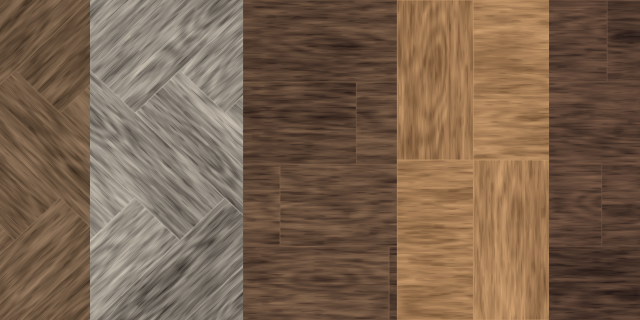
Give the GLSL for this texture, as a Shadertoy shader.

```glsl
#define RINGS 17.0
#define RING_DEPTH 0.13
#define FIBRE_DEPTH 0.85
#define TONE_SPREAD 0.28
#define SEAM_WIDTH 0.0007
#define SEAM_STRENGTH 0.42
#define ROW_HEIGHT 0.2565
#define HERRING_STEP vec2(0.1406, 0.1328)
#define BASKET_SIZE vec2(0.2396, 0.5)
#define BASKET_SPLIT 0.67

// One plank: position along and across the grain, knot place, seed, seam distance
struct Plank { vec2 pos; vec2 knot; float seed; float gap; };

float hash(vec2 p) {
    return fract(sin(dot(p, vec2(127.1, 311.7))) * 43758.5);
}

float noise(vec2 p) {
    vec2 i = floor(p), f = fract(p);
    f = f * f * (3.0 - 2.0 * f);
    return mix(mix(hash(i), hash(i + vec2(1, 0)), f.x),
               mix(hash(i + vec2(0, 1)), hash(i + vec2(1, 1)), f.x), f.y);
}

float fbm(vec2 p) {
    float sum = 0.0, amp = 0.5;
    for (int i = 0; i < 3; i++) {
        sum += amp * noise(p);
        p = p * 2.03 + 17.3;
        amp *= 0.5;
    }
    return sum / 0.875;
}

// Brightness of the wood, centred near one half
float grain(Plank k) {
    vec2 offset = k.seed * vec2(37.0, 91.0);
    vec2 d = (k.pos - k.knot) * vec2(6.0, 24.0);
    float knot = exp(-dot(d, d));
    float field = 1.6 * fbm(k.pos * vec2(2.2, 10.0) + offset) + 0.9 * knot;
    float rings = sin(field * RINGS);
    float fibre = fbm(k.pos * vec2(13.0, 110.0) + offset) - 0.5;
    float blotch = noise(k.pos * vec2(3.0, 11.0) + offset.yx) - 0.5;
    float pores = smoothstep(0.62, 0.9, noise(k.pos * vec2(24.0, 190.0) + offset));
    float tone = hash(vec2(k.seed, 4.7)) - 0.5;
    return 0.53 + RING_DEPTH * rings + FIBRE_DEPTH * fibre + 0.35 * blotch
         - 0.22 * pores - 0.3 * knot * knot * knot + TONE_SPREAD * tone;
}

vec3 shade(Plank k, vec3 dark, vec3 light) {
    float px = 1.0 / iResolution.y;
    vec3 col = mix(dark, light, grain(k));
    float seam = 1.0 - smoothstep(SEAM_WIDTH, SEAM_WIDTH + px, k.gap);
    return mix(col, light, seam * SEAM_STRENGTH);
}

// Diagonal planks, three units long and one wide
Plank herringbone(vec2 p, float seed) {
    vec2 q = p / HERRING_STEP;
    vec2 g = 0.5 * vec2(q.x + q.y, q.x - q.y);
    vec2 c = floor(g), f = g - c;
    float k = mod(c.x - c.y, 6.0);
    bool rising = k < 3.0;
    vec2 st = rising ? vec2(k + f.x, f.y) : vec2(5.0 - k + f.y, f.x);
    vec2 id = rising ? vec2(c.x - k, c.y) : vec2(c.x, c.y - 5.0 + k) + 40.5;
    float s = hash(id + seed);
    vec2 knot = vec2(0.4 + 2.0 * hash(id + seed + 3.1), 0.25 + 0.5 * s);
    vec2 edge = min(st, vec2(3.0, 1.0) - st);
    float unit = length(HERRING_STEP);
    return Plank(st * unit, knot * unit, s, min(edge.x, edge.y) * unit);
}

// Horizontal rows, each with one butt joint
Plank rows(vec2 p, vec4 joints, float seed) {
    float r = (1.0 - p.y) / ROW_HEIGHT;
    int row = int(clamp(floor(r), 0.0, 3.0));
    float joint = joints[row];
    float s = hash(vec2(float(row) + seed, step(joint, p.x)));
    float across = fract(r);
    float gap = min(min(across, 1.0 - across) * ROW_HEIGHT, abs(p.x - joint));
    vec2 knot = vec2(0.27, ROW_HEIGHT * (0.35 + 0.3 * s));
    return Plank(vec2(p.x, across * ROW_HEIGHT), knot, s, gap);
}

// Blocks whose grain alternates between upright and level
Plank basket(vec2 p) {
    vec2 c = floor(p / BASKET_SIZE);
    vec2 l = p - c * BASKET_SIZE;
    vec2 edge = min(l, BASKET_SIZE - l);
    l.y = BASKET_SIZE.y - l.y;
    bool upright = mod(c.x + c.y, 2.0) > 0.5;
    vec2 pos = upright ? l.yx : l;
    float split = BASKET_SPLIT * (upright ? BASKET_SIZE.x : BASKET_SIZE.y);
    float s = hash(c + 7.0 * step(split, pos.y) + 2.3);
    vec2 knot = upright ? vec2(0.187, 0.13) : vec2(0.2 * s, 0.15 + 0.2 * s);
    float gap = min(min(edge.x, edge.y), abs(pos.y - split) + 0.001);
    return Plank(pos, knot, s, gap);
}

void mainImage(out vec4 fragColor, in vec2 fragCoord) {
    vec2 p = fragCoord / iResolution.y;
    vec4 edges = vec4(0.281, 0.760, 1.240, 1.716);
    vec4 cover = smoothstep(-0.5, 0.5, (p.x - edges) * iResolution.y);

    // Five floors from left to right
    vec3 col = shade(herringbone(p - vec2(0.047, 0.78), 5.0),
                     vec3(0.29, 0.22, 0.155), vec3(0.56, 0.45, 0.35));
    vec3 grey = shade(herringbone(p - vec2(edges.x, 0.78), 11.0),
                      vec3(0.36, 0.335, 0.305), vec3(0.76, 0.725, 0.67));
    vec3 walnut = shade(rows(p - vec2(edges.y, 0), vec4(-1, 0.354, 0.115, 0.456), 2.0),
                        vec3(0.215, 0.15, 0.12), vec3(0.49, 0.375, 0.285));
    vec3 oak = shade(basket(p - vec2(edges.z, 0)),
                     vec3(0.50, 0.36, 0.235), vec3(0.78, 0.60, 0.42));
    vec3 umber = shade(rows(p - vec2(edges.w, 0), vec4(0.182, -1, 0.164, -1), 9.0),
                       vec3(0.205, 0.145, 0.12), vec3(0.46, 0.34, 0.265));
    col = mix(col, grey, cover.x);
    col = mix(col, walnut, cover.y);
    col = mix(col, oak, cover.z);
    col = mix(col, umber, cover.w);
    fragColor = vec4(col, 1.0);
}
```
